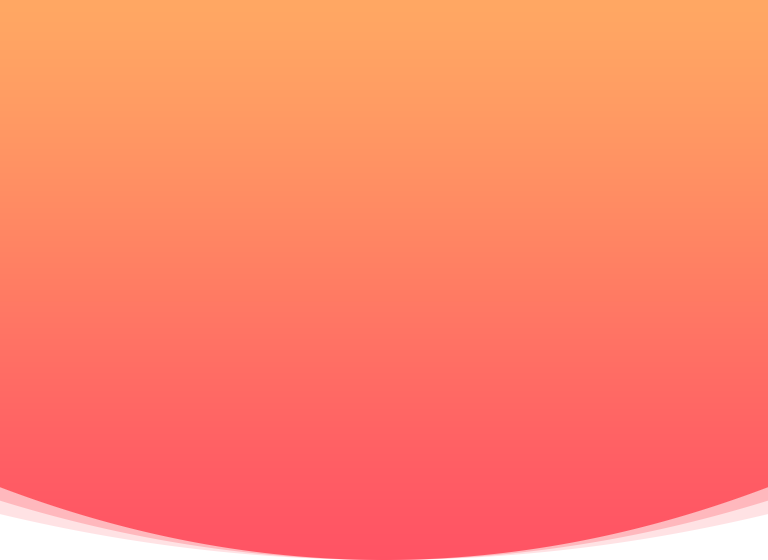
Reproduce this background procedurally as a WebGL 2 fragment shader.

```glsl
#version 300 es
precision highp float;
// A warm vertical gradient, orange above and coral below, ending in a bowl.
// Two paler bowls lie behind it on white; all three are parabolas that
// share their lowest point, each with its own rise at the sides.

uniform vec2 u_resolution;
out vec4 fragColor;

// Colours
const vec3 ORANGE = vec3(1.0, 0.657, 0.388);
const vec3 CORAL  = vec3(1.0, 0.326, 0.392);
const vec3 ROSE   = vec3(1.0, 0.72, 0.74);
const vec3 BLUSH  = vec3(1.0, 0.885, 0.895);
const vec3 PAPER  = vec3(1.0);

// Bowl shape, in fractions of the canvas
const float BOWL_CENTER = 0.5;
const float BOWL_BOTTOM = 0.0;
const float FRONT_RISE  = 0.130;
const float MIDDLE_RISE = 0.106;
const float BACK_RISE   = 0.082;

// How far the gradient eases in and out: 0 is linear, 1 is smoothstep
const float GRADIENT_EASE = 0.45;

// Share of the pixel lying above a parabola that climbs by rise at the sides
float bowlCoverage(vec2 uv, float rise) {
    float across = (uv.x - BOWL_CENTER) * 2.0;
    float height = uv.y - BOWL_BOTTOM - rise * across * across;
    vec2 slope = vec2(4.0 * rise * across, 1.0) / u_resolution;
    return clamp(height / length(slope) + 0.5, 0.0, 1.0);
}

vec3 warmGradient(float y) {
    float eased = mix(y, smoothstep(0.0, 1.0, y), GRADIENT_EASE);
    return mix(CORAL, ORANGE, eased);
}

void main() {
    vec2 uv = gl_FragCoord.xy / u_resolution;

    // Layers from back to front
    vec3 color = mix(PAPER, BLUSH, bowlCoverage(uv, BACK_RISE));
    color = mix(color, ROSE, bowlCoverage(uv, MIDDLE_RISE));
    color = mix(color, warmGradient(uv.y), bowlCoverage(uv, FRONT_RISE));

    fragColor = vec4(color, 1.0);
}
```
